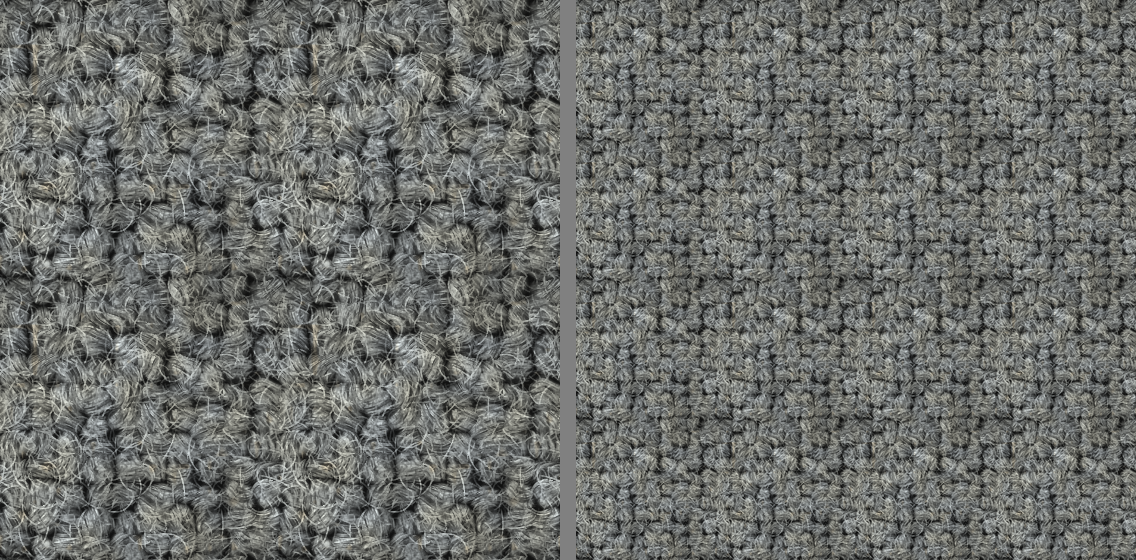
Left, the tile; right, the same tile 2 across and 2 down.
A three.js fragment shader for this texture:

```glsl
varying vec2 vUv;

float hash(vec2 p) {
  vec3 q = fract(p.xyx * vec3(0.1031, 0.1030, 0.0973));
  q += dot(q, q.yzx + 33.33);
  return fract((q.x + q.y) * q.z);
}

vec2 hash2(vec2 p) {
  return vec2(hash(p), hash(p + 57.3));
}

// Value noise that wraps after a whole number of lattice steps
float noise(vec2 p, float period) {
  vec2 i = floor(p), f = fract(p);
  f = f * f * (3.0 - 2.0 * f);
  vec2 a = mod(i, period), b = mod(i + 1.0, period);
  return mix(mix(hash(a), hash(vec2(b.x, a.y)), f.x),
             mix(hash(vec2(a.x, b.y)), hash(b), f.x), f.y);
}

mat2 rotation(float angle) {
  float c = cos(angle), s = sin(angle);
  return mat2(c, -s, s, c);
}

// Bulging wool loops, 10 columns by 11 rows in each tile
float loops(vec2 tile) {
  vec2 grid = vec2(10.0, 11.0);
  vec2 p = tile * grid;
  p += 0.3 * vec2(noise(tile * 16.0, 16.0), noise(tile * 16.0 + 5.0, 16.0)) - 0.15;
  vec2 cell = floor(p), nearest = vec2(0.0), nearestId = vec2(0.0);
  float height = -1.0;
  for (int y = -1; y <= 1; y++) {
    for (int x = -1; x <= 1; x++) {
      vec2 c = cell + vec2(float(x), float(y));
      vec2 id = mod(c, grid);
      vec2 jitter = (hash2(id + 3.7) - 0.5) * vec2(0.28, 0.45);
      vec2 q = p - c - 0.5 - jitter;
      vec2 r = rotation((hash(id + 9.1) - 0.5) * 1.2) * q;
      vec2 radius = vec2(0.58, 0.66) * (0.9 + 0.25 * hash(id + 21.0));
      float h = 1.0 - dot(r / radius, r / radius) + 0.15 * hash(id + 31.0);
      if (h > height) {
        height = h;
        nearest = q;
        nearestId = id;
      }
    }
  }

  // Fine strands bent over the loop
  vec2 s = rotation((hash(nearestId + 13.0) - 0.5) * 3.0) * nearest;
  s.y += (hash(nearestId + 17.0) - 0.5) * 1.6 * s.x * s.x;
  vec2 offset = floor(hash2(nearestId + 41.0) * 200.0) + 20.0;
  float strand = 0.55 * noise(s * vec2(3.5, 21.0) + offset, 289.0)
               + 0.45 * noise(s * vec2(2.5, 10.0) + offset + 7.0, 289.0);
  strand = smoothstep(0.12, 0.88, strand);

  float relief = smoothstep(-0.1, 0.7, height);
  float light = 1.0 + 0.3 * nearest.y - 0.2 * nearest.x;
  float tone = 0.85 + 0.3 * hash(nearestId + 25.0);
  return mix(0.07, (0.2 + 0.48 * strand) * light * tone, relief);
}

// Curved loose hairs: x is coverage, y is brightness
vec2 hairs(vec2 tile, float count, float seed, float width) {
  vec2 p = tile * count, cell = floor(p), result = vec2(0.0, 0.5);
  for (int y = -1; y <= 1; y++) {
    for (int x = -1; x <= 1; x++) {
      vec2 c = cell + vec2(float(x), float(y));
      vec2 id = mod(c, count) + seed;
      vec2 q = rotation(6.2832 * hash(id + 2.3)) * (p - c - hash2(id + 11.9));
      float bend = (hash(id + 5.1) - 0.5) * 1.5;
      float dist = abs(q.y - bend * q.x * q.x) / sqrt(1.0 + 4.0 * bend * bend * q.x * q.x);
      float reach = 0.4 + 0.45 * hash(id + 7.7);
      float cover = 1.0 - smoothstep(0.25 * width, width, dist / count);
      cover *= 1.0 - smoothstep(reach - 0.2, reach, abs(q.x));
      if (cover > result.x) result = vec2(cover, hash(id + 19.3));
    }
  }
  return result;
}

void main() {
  // Two identical tiles each way
  vec2 tile = fract(vUv * 2.0);
  float wool = loops(tile);

  // Short fuzz first, long pale hairs on top
  for (int i = 0; i < 7; i++) {
    float layer = float(i);
    vec2 hair = hairs(tile, 30.0 - 3.0 * layer, 23.0 * layer + 4.0, 0.0044);
    float shade = mix(0.14, 0.72, hair.y) + 0.022 * layer;
    float strength = mix(0.35, 0.75, hair.y) * (0.55 + 0.45 * smoothstep(0.05, 0.35, wool));
    wool = mix(wool, shade, hair.x * strength);
  }

  // Fine grain and broad unevenness
  wool *= 0.86 + 0.28 * noise(tile * 190.0, 190.0);
  wool *= 0.88 + 0.24 * noise(tile * 5.0, 5.0);

  // Neutral grey with faint warm and cool patches
  float warmth = noise(tile * 13.0 + 3.0, 13.0) - 0.5;
  vec3 tint = vec3(0.99, 1.01, 0.98) + warmth * vec3(0.05, 0.01, -0.08);
  float brown = smoothstep(0.84, 0.97, noise(tile * 24.0 + 9.0, 24.0));
  tint = mix(tint, vec3(1.06, 0.99, 0.84), 0.6 * brown);
  gl_FragColor = vec4(clamp(wool * tint, 0.0, 1.0), 1.0);
}
```
